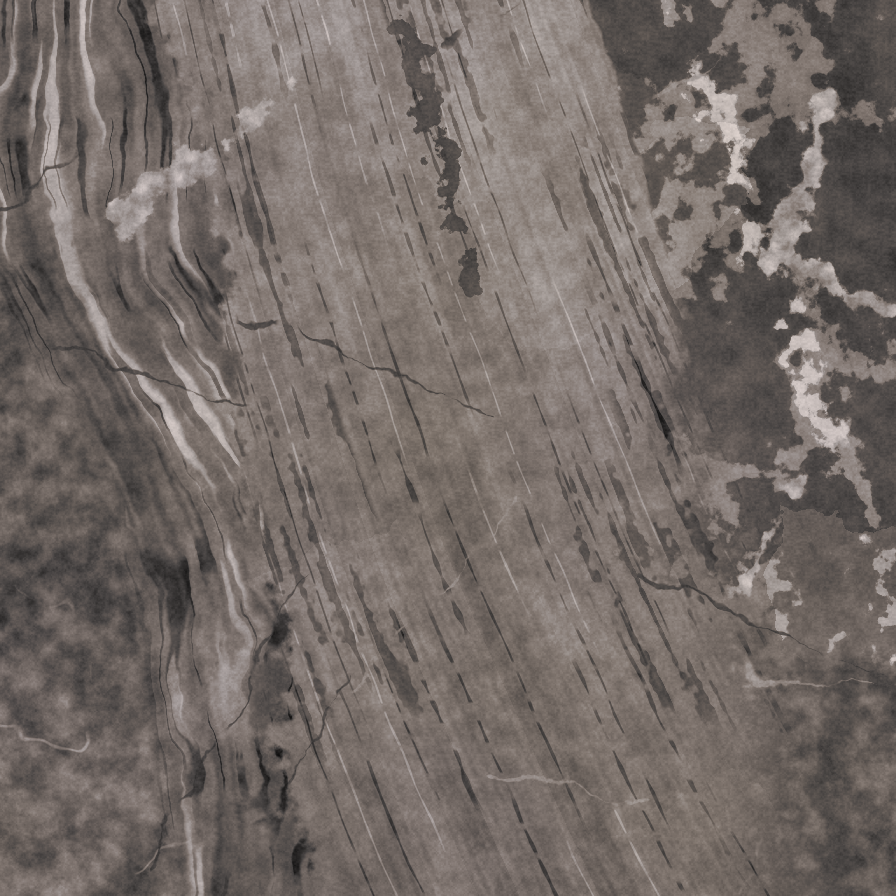
Give the GLSL for this texture, as a WebGL 2 fragment shader.

```glsl
#version 300 es
precision highp float;
// Polished brown-grey stone: a pale slab with leaning strata runs between
// folded layers on the left and dark broken shards on the right.
// Built from warped value noise, Voronoi cells, ragged veins and hashed cracks.
uniform vec2 u_resolution;
out vec4 fragColor;
#define SLAB_TOP 0.575
#define SLAB_BOTTOM 0.455
#define FOLD_TONE 0.425
#define FOLD_CONTRAST 0.3
#define SHARD_TONE 0.335
#define MOTTLE_TONE 0.39
#define PALE_VEIN 0.68
#define DARK_VEIN 0.23
#define STRATA_LINES 34
#define CRACKS 11
#define GRAIN 0.1
#define ROUGHNESS 0.17

float hash(vec2 p) { return fract(sin(dot(p, vec2(127.1, 311.7))) * 43758.5); }
float noise(vec2 p) {
  vec2 i = floor(p), f = fract(p);
  f = f * f * (3.0 - 2.0 * f);
  return mix(mix(hash(i), hash(i + vec2(1, 0)), f.x),
             mix(hash(i + vec2(0, 1)), hash(i + vec2(1, 1)), f.x), f.y);
}
float fbm(vec2 p) {
  float sum = 0.0, amp = 0.5;
  for (int i = 0; i < 5; i++, amp *= 0.5) {
    sum += amp * noise(p);
    p = mat2(1.6, 1.2, -1.2, 1.6) * p + 5.3;
  }
  return sum;
}
// Voronoi cells: x = distance to the border, y = random value of the cell
vec2 shards(vec2 p) {
  float near = 9.0, next = 9.0, id = 0.0;
  for (int k = 0; k < 9; k++) {
    vec2 c = floor(p) + vec2(k % 3 - 1, k / 3 - 1);
    float d = length(c + vec2(hash(c), hash(c + 37.0)) - p);
    if (d < near) { next = near; near = d; id = hash(c + 71.0); }
    else next = min(next, d);
  }
  return vec2(next - near, id);
}
// Depth inside a stroke from a to b whose half width goes from wa to wb
float vein(vec2 p, vec2 a, vec2 b, float wa, float wb) {
  vec2 d = b - a;
  float h = clamp(dot(p - a, d) / dot(d, d), 0.0, 1.0);
  return mix(wa, wb, h) - length(p - a - d * h);
}
// Straight strata with flakes and broken dark and pale hairlines
float slab(vec2 p, float facet, float px) {
  float s = p.x + (0.22 + 0.3 * p.x) * (p.y - 0.5) + 0.008 * noise(p * 5.0);
  float t = mix(SLAB_BOTTOM, SLAB_TOP, p.y) + 0.05 * (facet - 0.5) + 0.12 * (fbm(p * 6.0) - 0.48);
  t += 0.08 * (noise(vec2(s * 22.0, p.y * 0.7)) - 0.5) + 0.05 * (noise(vec2(s * 75.0, p.y * 1.5)) - 0.5);
  t += 0.06 * (noise(vec2(s * 210.0, p.y * 3.0)) - 0.5) + 0.045 * (hash(vec2(floor(s * 26.0), 3.0)) - 0.5);
  float flakes = smoothstep(0.68, 0.78, noise(vec2(s * 150.0, p.y * 13.0)) + 0.3 * (noise(p * 130.0) - 0.5));
  t -= 0.16 * flakes * smoothstep(0.55, 0.7, noise(vec2(s * 16.0, p.y * 3.0)));
  for (int i = 0; i < STRATA_LINES; i++) {
    float n = float(i), r = hash(vec2(n, 9.0));
    float at = 0.16 + 0.7 * (n + r) / float(STRATA_LINES);
    float d = abs(s - at + 0.003 * (noise(vec2(n, p.y * 25.0)) - 0.5));
    float w = mix(0.0002, 0.0024, r * r * r) * 2.0 * noise(vec2(p.y * 70.0, n));
    float broken = smoothstep(0.4, 0.6, noise(vec2(p.y * 5.0, n * 3.7)));
    broken *= smoothstep(0.2, 0.5, noise(vec2(p.y * 90.0, n * 5.1)));
    t += (i % 3 == 2 ? 0.14 : -0.19) * broken * (1.0 - smoothstep(w, w + 1.3 * px, d));
  }
  return t;
}
// Flowing layers above, dark mottled stone where the flow runs out
float folds(vec2 p, float mottle) {
  float f = p.x - 0.24 * smoothstep(0.78, 0.25, p.y) + 0.14 * (fbm(p * vec2(5.0, 3.5)) - 0.5);
  f += 0.014 * (fbm(p * 28.0) - 0.5);
  float broad = noise(vec2(f * 38.0, p.y * 4.0)), fine = noise(vec2(f * 130.0, p.y * 9.0));
  float t = FOLD_TONE + FOLD_CONTRAST * (0.5 * broad + 0.5 * fine - 0.5) + 0.3 * (fbm(p * 9.0 + 3.0) - 0.48);
  t += 0.2 * smoothstep(0.55, 0.75, broad) * smoothstep(0.45, 0.6, fine);
  float contour = abs(noise(vec2(f * 85.0, p.y * 5.0 + 4.0)) - 0.5);
  t -= 0.2 * smoothstep(0.11, 0.03, contour) * smoothstep(0.42, 0.55, fbm(p * 12.0));
  return mix(mottle - 0.01, t, smoothstep(-0.09, -0.02, f));
}
// Dark angular blocks with crumbling seams, dissolving into mottled stone below
float blocks(vec2 p, float mottle, vec2 cell, float rough) {
  float t = SHARD_TONE + 0.17 * (cell.y - 0.5) + 0.16 * (fbm(p * 11.0) - 0.48);
  float patches = fbm(p * 9.0 + 8.0) + 0.8 * (rough - 0.48);
  t += 0.2 * smoothstep(0.5, 0.58, patches - cell.x * 0.6);
  t = mix(mottle, t, smoothstep(0.32, 0.36, p.y + 0.08 * cell.y));
  float seam = abs(p.x - 0.78 - 0.36 * (0.95 - p.y) + 0.03 * (patches - 0.5));
  return t + 0.22 * smoothstep(0.48, 0.56, rough + 0.08 - seam * 9.0);
}
void main() {
  vec2 p = gl_FragCoord.xy / u_resolution;
  float px = 1.0 / min(u_resolution.x, u_resolution.y);
  vec2 rag = vec2(fbm(p * 22.0), fbm(p * 22.0 + 40.0)) - 0.48;
  vec2 q = p + 0.035 * rag, cell = shards(p * 4.6 + 0.25 * rag);
  float rough = fbm(p * 55.0 + 6.0), gaps = noise(p * 24.0);
  float thread = abs(fbm(p * 4.0 + 31.0) - 0.48);
  float mottle = MOTTLE_TONE + 0.34 * (fbm(p * 8.0 + 20.0) - 0.48) + 0.25 * (rough - 0.48);
  mottle += 0.17 * smoothstep(0.008, 0.001, thread) * smoothstep(0.45, 0.65, gaps);
  // Three zones with ragged borders
  float leftEdge = 0.34 - 0.14 * p.y + 0.09 * (fbm(p * 6.0 + 9.0) - 0.5);
  float rightEdge = 0.67 + 0.2 * (1.0 - p.y) + 0.09 * (fbm(p * 7.0 + 2.0) - 0.5);
  float soft = mix(0.07, 0.003, smoothstep(0.4, 0.75, p.y));
  float t = mix(folds(p, mottle), slab(p, cell.y, px), smoothstep(-0.01, 0.01, p.x - leftEdge + 0.06 * (rough - 0.48)));
  t = mix(t, blocks(p, mottle, cell, rough), smoothstep(-soft, soft, p.x - rightEdge + soft * 4.0 * (rough - 0.48)));
  // Scattered cracks, some healed with pale mineral
  for (int i = 0; i < CRACKS; i++) {
    float n = float(i), r = hash(vec2(n, 5.0)), angle = i % 2 == 0 ? 0.5 + 0.6 * r : -0.45 * r;
    vec2 mid = vec2(fract(0.31 + n * 0.618), hash(vec2(n, 2.0)));
    vec2 reach = (0.06 + 0.12 * r) * vec2(cos(angle), sin(angle));
    float cover = smoothstep(-px, px, vein(q, mid - reach, mid + reach, 0.0024, 0.0005) + 0.006 * (rough - 0.48));
    t = mix(t, i % 3 == 1 ? PALE_VEIN - 0.08 : DARK_VEIN, 0.8 * cover * smoothstep(0.2, 0.4, noise(p * 28.0 + n)));
  }
  // Dark gash and the crumbling pale veins
  float crumble = 0.05 * (rough - 0.48);
  float gash = vein(q, vec2(0.45, 0.98), vec2(0.53, 0.68), 0.011, 0.006) + crumble;
  t = mix(t, DARK_VEIN + 0.12 * gaps, 0.9 * smoothstep(-0.001, 0.002, gash));
  float pale = vein(q, vec2(0.14, 0.76), vec2(0.21, 0.82), 0.024, 0.018);
  pale = max(pale, vein(q, vec2(0.21, 0.82), vec2(0.34, 0.92), 0.015, 0.0));
  pale = max(pale, vein(q, vec2(0.93, 0.9), vec2(0.87, 0.72), 0.008, 0.014));
  pale = max(pale, vein(q, vec2(0.87, 0.71), vec2(1.0, 0.65), 0.02, 0.003));
  pale = max(pale, vein(q, vec2(0.93, 0.5), vec2(0.82, 0.34), 0.001, 0.004));
  t = mix(t, PALE_VEIN + 0.5 * (fbm(p * 80.0) - 0.5), 0.85 * smoothstep(-0.002, 0.005, pale + crumble));
  // Fine grain, then warm grey tint
  t += ROUGHNESS * (rough - 0.48) + GRAIN * (0.6 * noise(p * 300.0) + 0.4 * hash(floor(p * 512.0)) - 0.5);
  vec3 tint = mix(vec3(1, 0.915, 0.87), vec3(1, 0.95, 0.935), smoothstep(0.04, 0.2, abs(t - 0.45)));
  tint.b -= 0.05 * (fbm(p * 4.0 + 13.0) - 0.48);
  fragColor = vec4(clamp(t * tint, 0.0, 1.0), 1.0);
}
```
